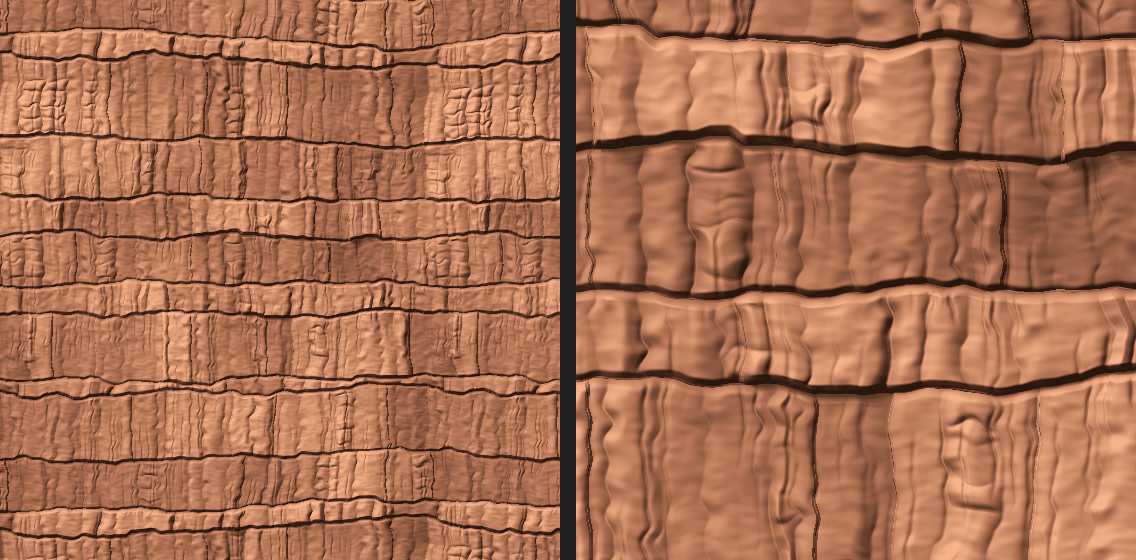
Left, the full canvas; right, a detail of the centre.
Write a Shadertoy shader that draws this texture.

```glsl
// Layered sandstone cliff: uneven strata split into slabs, ribs and small blocks.
// A height field that repeats both ways is built from jittered cells and noise,
// then lit from the upper left with a marched soft shadow and a rock colour ramp.

const float TAU = 6.2831853;
const vec2 TILE = vec2(0.76, 0.855);   // size of one repeat
const int ROWS = 10;                   // strata in one repeat
const float EDGES[ROWS] = float[](-0.098, 0.045, 0.085, 0.175, 0.295,
                                  0.316, 0.437, 0.492, 0.580, 0.648);
const float BEND = 0.065;              // pinch of the strata right of centre
const float ROW_DEPTH = 0.009;
const float SLAB_DEPTH = 0.021;
const float RIB_COUNT = 23.0;
const float RIB_DEPTH = 0.009;
const float FLUTE_DEPTH = 0.005;
const float CRACK_COUNT = 52.0;
const float CRACK_DEPTH = 0.0022;
const float GRAIN_DEPTH = 0.0006;
const float MAX_SLOPE = 1.5;
const float CONTRAST = 0.82;
const vec3 LIGHT_DIR = vec3(-0.38, 0.58, 0.72);
const vec3 DARK = vec3(0.16, 0.085, 0.05);
const vec3 MID = vec3(0.69, 0.44, 0.32);
const vec3 PALE = vec3(0.97, 0.70, 0.54);

float hash(vec2 p) {
    return fract(sin(dot(p, vec2(127.1, 311.7))) * 43758.5453);
}

// Value noise that wraps in x after "period" lattice cells.
float noise(vec2 p, float period) {
    vec2 i = floor(p), f = fract(p);
    f = f * f * (3.0 - 2.0 * f);
    float x0 = mod(i.x, period), x1 = mod(i.x + 1.0, period);
    return mix(mix(hash(vec2(x0, i.y)), hash(vec2(x1, i.y)), f.x),
               mix(hash(vec2(x0, i.y + 1.0)), hash(vec2(x1, i.y + 1.0)), f.x), f.y);
}

// Jittered 1D cells: distance to the nearest joint, random value of the cell.
vec2 cells(float x, float period, float seed) {
    float i = floor(x);
    if (x < i + 0.7 * hash(vec2(mod(i, period), seed))) i -= 1.0;
    float id = mod(i, period);
    float left = i + 0.7 * hash(vec2(id, seed));
    float right = i + 1.0 + 0.7 * hash(vec2(mod(i + 1.0, period), seed));
    return vec2(min(x - left, right - x), hash(vec2(id, seed + 31.3)));
}

// Parabolic bulge from 0 at a joint to 1 inside.
float bulge(float t) {
    float k = 1.0 - clamp(t, 0.0, 1.0);
    return 1.0 - k * k;
}

// Strata space: x in repeats, y bent and roughened.
vec2 strataSpace(vec2 p) {
    float u = p.x / TILE.x, bump = (p.x - 0.68) / 0.22;
    float y = p.y + BEND * (p.y - 0.5) * exp(-bump * bump);
    y += 0.007 * (noise(vec2(u * 22.0, y * 9.0), 22.0) - 0.5);
    y += 0.0035 * (noise(vec2(u * 66.0, y * 30.0), 66.0) - 0.5);
    return vec2(u, y);
}

float relief(vec2 p) {
    vec2 s = strataSpace(p);
    float u = s.x, y = s.y, low = -0.2, high = 1.2, row = -1.0;

    // Find the stratum between its wavy, stepped borders.
    for (int i = 0; i < ROWS + 4; i++) {
        float k = float(i % ROWS);
        float edge = EDGES[i % ROWS] + TILE.y * float(i / ROWS)
                   + 0.004 * sin(TAU * 2.0 * u + k * 2.4)
                   + 0.006 * smoothstep(0.35, 0.65, noise(vec2(u * 15.0, k * 5.0), 15.0)) - 0.003;
        if (edge < y) { low = max(low, edge); row += 1.0; }
        else high = min(high, edge);
    }
    float above = high - y, below = y - low;
    if (row >= float(ROWS)) { row -= float(ROWS); y -= TILE.y; }
    float thin = 1.0 - smoothstep(0.045, 0.075, high - low);

    // Broad slabs stepping in and out; thin strata break into loose chunks.
    float wander = noise(vec2(u * 12.0, y * 22.0 + row * 7.0), 12.0) - 0.5;
    float rough = noise(vec2(u * 60.0, y * 90.0), 60.0) - 0.5;
    float slabCount = 6.0 + floor(4.0 * hash(vec2(row, 5.0)));
    vec2 slab = cells(u * slabCount + 0.12 * wander + 0.04 * rough, slabCount, row);
    float slabEdge = bulge(slab.x * TILE.x / slabCount / 0.010);
    float h = ROW_DEPTH * (0.6 + hash(vec2(row, 9.0)));
    h += SLAB_DEPTH * (0.1 + 0.9 * slab.y) * mix(mix(0.75, 0.3, thin), 1.0, slabEdge);

    // Rounded ribs whose bulk swells and fades along their length.
    vec2 rib = cells(u * RIB_COUNT + 0.4 * wander + 0.25 * rough, RIB_COUNT, row + 17.0);
    float swell = 0.3 + 0.9 * noise(vec2(u * RIB_COUNT, y * 15.0), RIB_COUNT);
    h += RIB_DEPTH * (0.2 + 0.8 * rib.y) * swell * bulge(rib.x / 0.42);

    // Sparse vertical cracks, and ribs broken into stacked blocks.
    vec2 crack = cells(u * CRACK_COUNT + 0.5 * wander + 0.4 * rough, CRACK_COUNT, row + 53.0);
    float crackMask = smoothstep(0.45, 0.8, noise(vec2(u * 26.0, y * 18.0 + 3.0), 26.0));
    h -= CRACK_DEPTH * crackMask * (1.0 - bulge(crack.x / 0.25));
    if (rib.y > 0.86) {
        vec2 block = cells(y * 44.0 + rough * 0.5, 64.0, row + 71.0);
        h += 0.005 * (block.y * bulge(block.x / 0.3) - 0.5) * bulge(rib.x / 0.3);
    }

    // Upright flutes, lumps and horizontal grain.
    h += FLUTE_DEPTH * noise(vec2(u * 38.0 + 0.8 * rough, y * 10.0), 38.0);
    h += 0.004 * noise(vec2(u * 14.0, y * 15.0), 14.0) + 0.0016 * rough;
    h += GRAIN_DEPTH * noise(vec2(u * 64.0, y * 200.0), 64.0);

    // Crisp upper lip, tight undercut, and seams of varying depth.
    float seam = 0.1 + 0.75 * noise(vec2(u * 11.0, row * 3.0), 11.0);
    return h * mix(seam, 1.0, min(bulge(above / 0.006), bulge(below / 0.005)));
}

void mainImage(out vec4 fragColor, in vec2 fragCoord) {
    vec2 p = fragCoord / iResolution.xy;
    vec3 light = normalize(LIGHT_DIR);

    // Surface normal and diffuse light.
    float h = relief(p), e = 0.0013;
    vec2 slope = vec2(relief(p + vec2(e, 0.0)) - relief(p - vec2(e, 0.0)),
                      relief(p + vec2(0.0, e)) - relief(p - vec2(0.0, e))) / (2.0 * e);
    slope *= min(1.0, MAX_SLOPE / max(length(slope), 0.001));
    float diffuse = dot(normalize(vec3(-slope, 1.0)), light);

    // Soft shadow from overhangs towards the light.
    float block = 0.0;
    for (int i = 1; i <= 6; i++) {
        float t = 0.005 * float(i);
        block = max(block, relief(p + light.xy * t) - h - 0.8 * light.z * t);
    }
    float shadow = 1.0 - 0.56 * smoothstep(0.0, 0.015, block);

    // Recessed rock is darker; stains and grain vary the tone.
    vec2 s = strataSpace(p);
    float exposure = 0.68 + 0.48 * smoothstep(0.006, 0.044, h);
    float stain = noise(s * vec2(5.0, 8.0), 5.0) - 0.5;
    float grain = noise(s * vec2(80.0, 300.0), 80.0) - 0.5;
    float tone = (0.73 + CONTRAST * (diffuse - light.z)) * shadow * exposure;
    tone = clamp(tone + 0.18 * stain + 0.13 * grain * shadow, 0.0, 1.0);
    vec3 color = mix(DARK, MID, min(tone / 0.6, 1.0));
    fragColor = vec4(mix(color, PALE, max(tone - 0.6, 0.0) / 0.4), 1.0);
}
```
